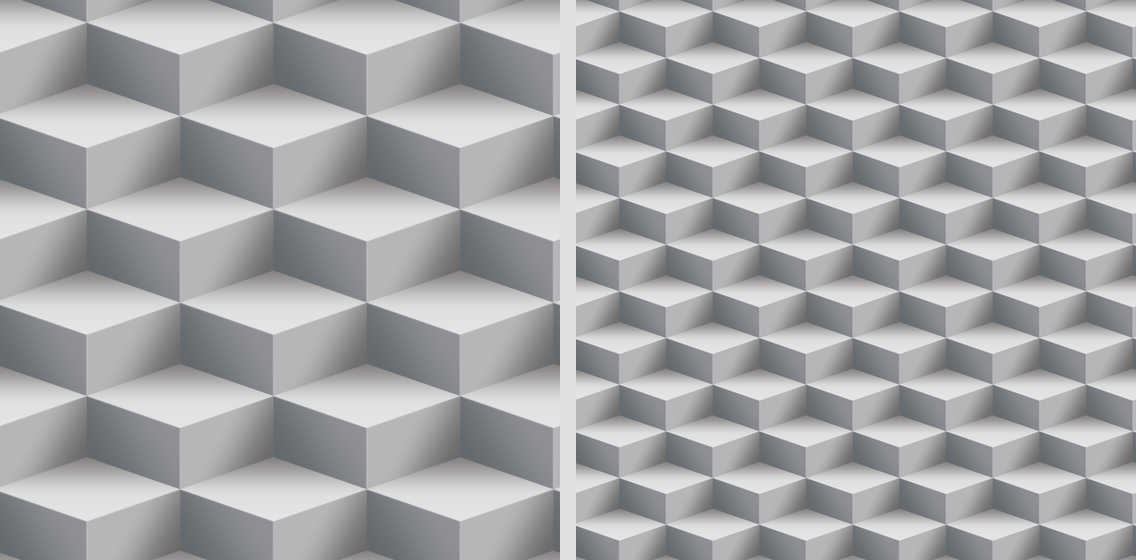
Left, the tile; right, the same tile 2 across and 2 down.
Write a WebGL 1 fragment shader that draws this pattern.

```glsl
precision highp float;
// Staggered stack of soft-shaded grey cubes, seen from above.

uniform vec2 u_resolution;

#define REPEATS 3.0                  // cubes across and down, per stagger row
#define SHIFT vec2(0.965, -0.121)    // centre of the first cube top
#define TOP_HALF 0.172               // half height of the top rhombus
#define WALL 0.328                   // height of the side walls
#define EDGE 0.008                   // width of the light edge line
#define EDGE_GLOW 0.4                // strength of the light edge line
#define SOFTNESS 0.0018              // smoothing width, in canvas units

// Half height of the top rhombus at offset x from the cube axis
float rhombusRise(float x) {
  return TOP_HALF * (1.0 - 2.0 * abs(x));
}

// Top: shadow gathers at the back corner
vec3 topColor(float depth) {
  float light = smoothstep(-0.1, 0.62, depth);
  vec3 color = mix(vec3(0.50, 0.49, 0.485), vec3(0.87, 0.865, 0.865), light);
  return color + 0.03 * smoothstep(0.4, 1.0, depth);
}

// Walls: shadow gathers at the lower inner corner
vec3 leftWallColor(float outward, float down) {
  float light = smoothstep(0.0, 1.0, 0.75 * outward + 0.35 * (1.0 - down));
  return mix(vec3(0.39, 0.41, 0.425), vec3(0.56, 0.565, 0.588), light);
}

vec3 rightWallColor(float outward, float down) {
  float light = smoothstep(0.0, 1.0, 1.1 * outward + 0.48 * (1.0 - down));
  return mix(vec3(0.425, 0.42, 0.418), vec3(0.715, 0.71, 0.72), light);
}

vec3 cubes(vec2 p) {
  // Choose between the two staggered lattices
  float x = fract(p.x + 0.5) - 0.5;
  float rise = rhombusRise(x);
  float drop = fract(rise - p.y);
  if (drop > 2.0 * rise + WALL) {
    p += 0.5;
    x = fract(p.x + 0.5) - 0.5;
    rise = rhombusRise(x);
    drop = fract(rise - p.y);
  }

  float below = drop - 2.0 * rise;
  if (below < 0.0) {
    float depth = (TOP_HALF - rise + drop) / (2.0 * TOP_HALF);
    return topColor(depth);
  }

  float outward = 1.0 - 2.0 * abs(x);
  float down = below / WALL;
  vec3 color = x < 0.0 ? leftWallColor(outward, down)
                       : rightWallColor(outward, down);

  // Light catching the front edges
  float line = 1.0 - smoothstep(0.0, EDGE, min(abs(x), below));
  return mix(color, vec3(0.82), EDGE_GLOW * line);
}

void main() {
  vec2 uv = gl_FragCoord.xy / u_resolution;

  // Average a 4 by 4 grid of samples to smooth the edges
  vec3 sum = vec3(0.0);
  for (int j = 0; j < 4; j++) {
    for (int i = 0; i < 4; i++) {
      vec2 offset = (vec2(float(i), float(j)) - 1.5) / 4.0 * SOFTNESS;
      sum += cubes((uv + offset) * REPEATS - SHIFT);
    }
  }
  gl_FragColor = vec4(sum / 16.0, 1.0);
}
```
